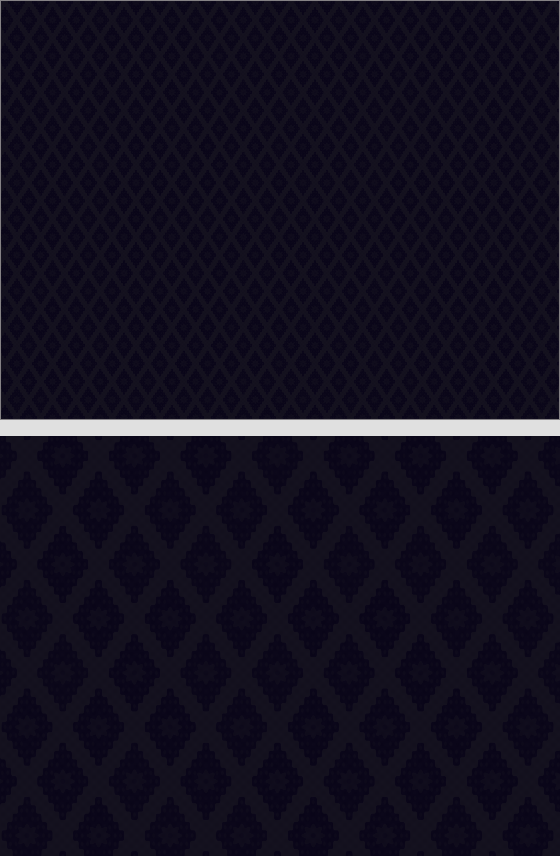
Top, the full canvas; bottom, a detail of the centre.
Give the GLSL for this pattern, as a WebGL 1 fragment shader.

```glsl
precision highp float;

uniform vec2 u_resolution;

const float TAU = 6.28318;
const vec2 PITCH = vec2(0.0568, 0.0861);   // motif spacing, in canvas heights
const vec2 ANCHOR = vec2(0.4943, 0.5648);  // centre of one motif
const float BORDER = 0.0026;

const vec3 TRELLIS = vec3(0.077, 0.066, 0.118);
const vec3 DAMASK = vec3(0.040, 0.024, 0.098);
const vec3 FRAME = vec3(0.52, 0.51, 0.52);

float hash(vec2 cell) {
    return fract(sin(dot(cell, vec2(127.1, 311.7))) * 43758.5);
}

float inside(float dist, float blur) {
    return 1.0 - smoothstep(-blur, blur, dist);
}

// Skewed coordinates turn the staggered diamonds into unit squares.
vec2 toDiamondGrid(vec2 p, vec2 pitch) {
    vec2 g = p / pitch;
    return vec2(g.x + g.y, g.x - g.y);
}

// Diamond with small scallops along its four sides.
float scallopedDiamond(vec2 f, float size, float depth) {
    vec2 a = abs(f);
    float along = min(a.x, a.y);
    return max(a.x, a.y) - size - depth * cos(along * TAU * 6.5);
}

// Eight-petalled flower at the motif centre.
float rosette(vec2 p, float radius) {
    float angle = atan(p.y, p.x + 0.00001);
    return length(p) - radius * (1.0 + 0.18 * cos(8.0 * angle));
}

// Beaded tracery, fading out over the central flower.
float tracery(vec2 f, float beads) {
    vec2 wave = cos(f * TAU * beads);
    float reach = max(abs(f.x), abs(f.y));
    return smoothstep(0.1, 0.8, wave.x * wave.y) * smoothstep(0.14, 0.24, reach);
}

// Lightness of the ornament: 0 is dark damask, 1 is trellis ground.
float ornament(vec2 f, vec2 pitch, float blur) {
    vec2 p = 0.5 * vec2(f.x + f.y, f.x - f.y) * pitch / pitch.x;
    float ground = 1.0 - inside(scallopedDiamond(f, 0.365, 0.025), blur);
    float flower = inside(rosette(p, 0.14), blur);
    float eye = inside(length(p) - 0.035, blur);
    float detail = 0.38 * tracery(f, 6.5) + 0.55 * flower - 0.25 * eye;
    return max(ground, detail);
}

// Fine crossing threads of the cloth.
float weave(vec2 p, float threads) {
    vec2 wave = sin(p * TAU * threads);
    return wave.x * wave.y;
}

void main() {
    vec2 p = gl_FragCoord.xy / u_resolution.y;
    float aspect = u_resolution.x / u_resolution.y;
    float pixel = 1.0 / u_resolution.y;

    vec2 grid = toDiamondGrid(p - ANCHOR, PITCH);
    vec2 cell = floor(grid + 0.5);
    float light = ornament(grid - cell, PITCH, 0.6 * pixel / PITCH.x);

    // Slight dye variation between motifs.
    light += 0.10 * (hash(cell) - 0.5) * (1.0 - light);
    vec3 color = mix(DAMASK, TRELLIS, light);
    color += 0.004 * weave(p, 118.0);

    // Thin frame around the cloth.
    vec2 margin = min(p, vec2(aspect, 1.0) - p);
    float edge = min(margin.x, margin.y);
    color = mix(color, FRAME, inside(edge - BORDER, 0.5 * pixel));

    gl_FragColor = vec4(color, 1.0);
}
```
